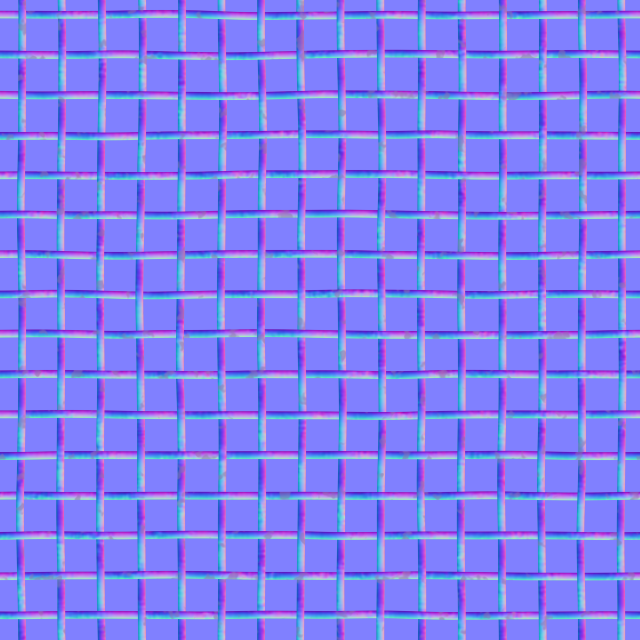
This texture map is drawn by a three.js fragment shader. Its source:

```glsl
// Tangent-space normal map of a plain-woven wire mesh with bent, scuffed wires (green points down).
#define WIRES 16.0                      // wires across and up
#define FIRST_CROSSING vec2(0.54, 0.625) // lower-left crossing, in cells
#define WIRE_RADIUS 0.096               // in cells
#define EDGE 0.016                      // half width of edge smoothing, in cells
#define ROUNDNESS 0.93                  // sideways normal at the wire rim
#define WEAVE_SLOPE 0.62                // steepest rise of a wire between crossings
#define BEND 0.07                       // slow drift of the whole mesh, in cells
#define WOBBLE 0.035                    // drift of each wire on its own, in cells
#define ROUGHNESS 0.30                  // fine dents
#define SCUFF 0.55                      // strength of worn patches
#define SCUFF_COLOR vec3(0.53, 0.46, 0.68)
#define PI 3.14159265

varying vec2 vUv;

vec2 gradientAt(vec2 cell, float seed) {
  vec3 h = fract(vec3(cell.xyx + seed) * vec3(0.1031, 0.1030, 0.0973));
  h += dot(h, h.yzx + 33.33);
  float angle = 2.0 * PI * fract((h.x + h.y) * h.z);
  return vec2(cos(angle), sin(angle));
}

// Gradient noise that wraps after a whole number of cells.
float wrapNoise(vec2 p, vec2 period, float seed) {
  vec2 i = floor(p);
  vec2 f = p - i;
  vec2 u = f * f * f * (f * (f * 6.0 - 15.0) + 10.0);
  vec2 lo = mod(i, period);
  vec2 hi = mod(i + 1.0, period);
  float a = dot(gradientAt(lo, seed), f);
  float b = dot(gradientAt(vec2(hi.x, lo.y), seed), f - vec2(1.0, 0.0));
  float c = dot(gradientAt(vec2(lo.x, hi.y), seed), f - vec2(0.0, 1.0));
  float d = dot(gradientAt(hi, seed), f - 1.0);
  return mix(mix(a, b, u.x), mix(c, d, u.x), u.y);
}

float tileNoise(vec2 repeats, float seed) {
  return wrapNoise(vUv * repeats, repeats, seed);
}

// Sideways drift of one wire along its length.
float wireWobble(float wire, float along, float seed) {
  return WOBBLE * wrapNoise(vec2(wire + 0.5, along * 7.0), vec2(WIRES, 7.0), seed);
}

float wireCover(float offset) {
  return 1.0 - smoothstep(WIRE_RADIUS - EDGE, WIRE_RADIUS + EDGE, abs(offset));
}

// Normal of a wire in its own frame: x along, y across, z up.
vec3 wireNormal(float offset, float tilt) {
  float side = ROUNDNESS * clamp(offset / WIRE_RADIUS, -1.0, 1.0);
  vec3 crown = normalize(vec3(tilt, 0.0, 1.0));
  return crown * sqrt(1.0 - side * side) + vec3(0.0, side, 0.0);
}

// Dents and scratches, then worn patches, encoded as colour.
vec3 wireColor(vec3 normal, vec2 dents, float scuff) {
  normal.xy += dents;
  normal = normalize(normal);
  vec3 color = 0.5 + 0.5 * vec3(normal.x, -normal.y, normal.z);
  return mix(color, SCUFF_COLOR, scuff);
}

void main() {
  // Nearest crossing of the bent mesh
  vec2 drift = BEND * vec2(tileNoise(vec2(3.0), 11.0), tileNoise(vec2(3.0), 47.0));
  vec2 p = vUv * WIRES - FIRST_CROSSING + drift;
  vec2 crossing = floor(p + 0.5);
  vec2 q = p - crossing;
  float acrossOver = 1.0 - 2.0 * mod(crossing.x + crossing.y, 2.0);

  // Offsets from the two wire axes
  float offsetX = q.x + wireWobble(crossing.x, vUv.y, 5.0);
  float offsetY = q.y + wireWobble(crossing.y, vUv.x, 83.0);

  // Wear
  vec2 grain = vec2(tileNoise(vec2(128.0), 3.0), tileNoise(vec2(128.0), 29.0));
  vec2 streaks = vec2(tileNoise(vec2(180.0, 50.0), 61.0), tileNoise(vec2(50.0, 180.0), 71.0));
  float patches = smoothstep(-0.2, 0.45, tileNoise(vec2(23.0), 17.0));
  vec2 dents = ROUGHNESS * (0.25 + patches) * (grain + streaks);
  float scuff = SCUFF * smoothstep(0.22, 0.5, tileNoise(vec2(37.0), 97.0) + 0.35 * grain.x);

  // Wires running across and wires running up
  vec3 acrossNormal = wireNormal(offsetY, acrossOver * WEAVE_SLOPE * sin(PI * q.x));
  vec3 upNormal = wireNormal(offsetX, -acrossOver * WEAVE_SLOPE * sin(PI * q.y)).yxz;
  vec4 across = vec4(wireColor(acrossNormal, dents, scuff), wireCover(offsetY));
  vec4 up = vec4(wireColor(upNormal, dents, scuff), wireCover(offsetX));

  // Flat ground, lower wire, upper wire
  float acrossOnTop = step(0.0, acrossOver);
  vec4 lower = mix(across, up, acrossOnTop);
  vec4 upper = mix(up, across, acrossOnTop);
  vec3 color = vec3(0.5, 0.5, 1.0);
  color = mix(color, lower.rgb, lower.a);
  color = mix(color, upper.rgb, upper.a);
  gl_FragColor = vec4(color, 1.0);
}
```
